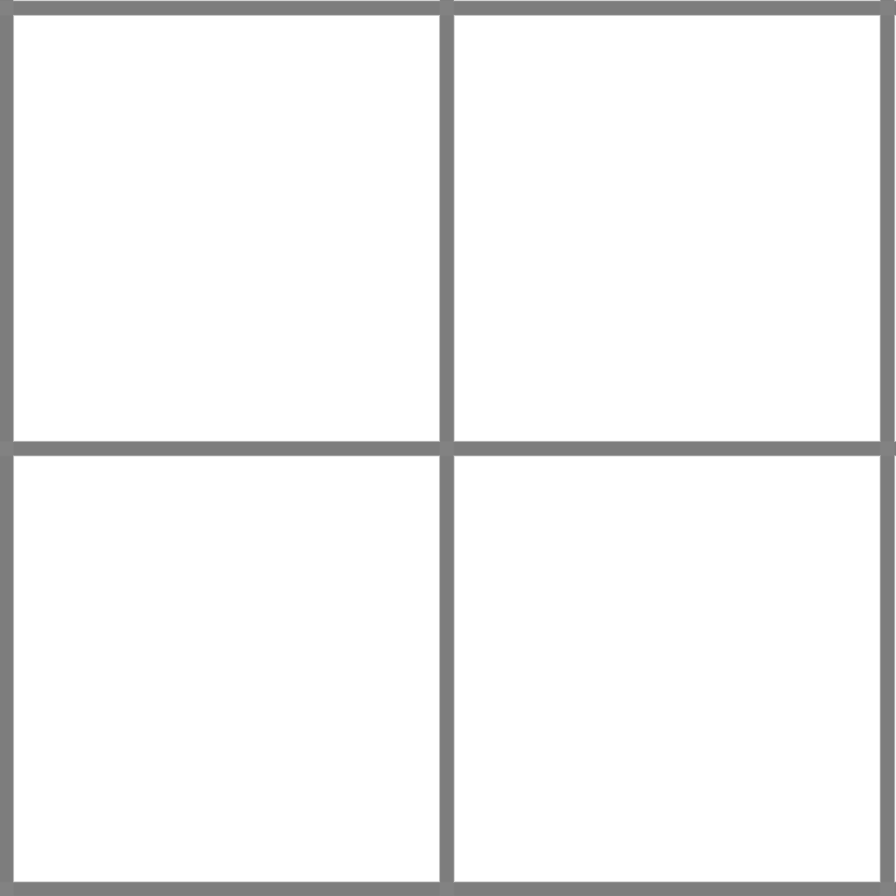
Reproduce this pattern procedurally as a Shadertoy shader.

```glsl
// Two by two grid of white square tiles divided by soft-edged grey lines.

const vec2  GRID_ORIGIN   = vec2(0.0070, 0.0076); // centre of the first crossing
const float CELL_SIZE     = 0.4917;
const float LINE_WIDTH    = 0.0163;
const float EDGE_SOFTNESS = 0.0026;
const vec3  TILE_COLOR    = vec3(1.0);
const vec3  LINE_COLOR    = vec3(0.49);
const vec3  CROSS_COLOR   = vec3(0.51);

// Distance to the nearest vertical (x) and horizontal (y) line centre.
vec2 gridDistance(vec2 p) {
    vec2 cell = fract((p - GRID_ORIGIN) / CELL_SIZE + 0.5) - 0.5;
    return abs(cell) * CELL_SIZE;
}

void mainImage(out vec4 fragColor, in vec2 fragCoord) {
    vec2 uv = fragCoord / iResolution.xy;
    float pixel = 1.0 / min(iResolution.x, iResolution.y);
    float halfBlur = 0.5 * max(EDGE_SOFTNESS, pixel);

    // Coverage of each line direction
    vec2 edge = gridDistance(uv) - 0.5 * LINE_WIDTH;
    vec2 coverage = 1.0 - smoothstep(-halfBlur, halfBlur, edge);

    // Lines over tiles, slightly lighter where they cross
    vec3 lineColor = mix(LINE_COLOR, CROSS_COLOR, coverage.x * coverage.y);
    vec3 color = mix(TILE_COLOR, lineColor, max(coverage.x, coverage.y));

    fragColor = vec4(color, 1.0);
}
```
